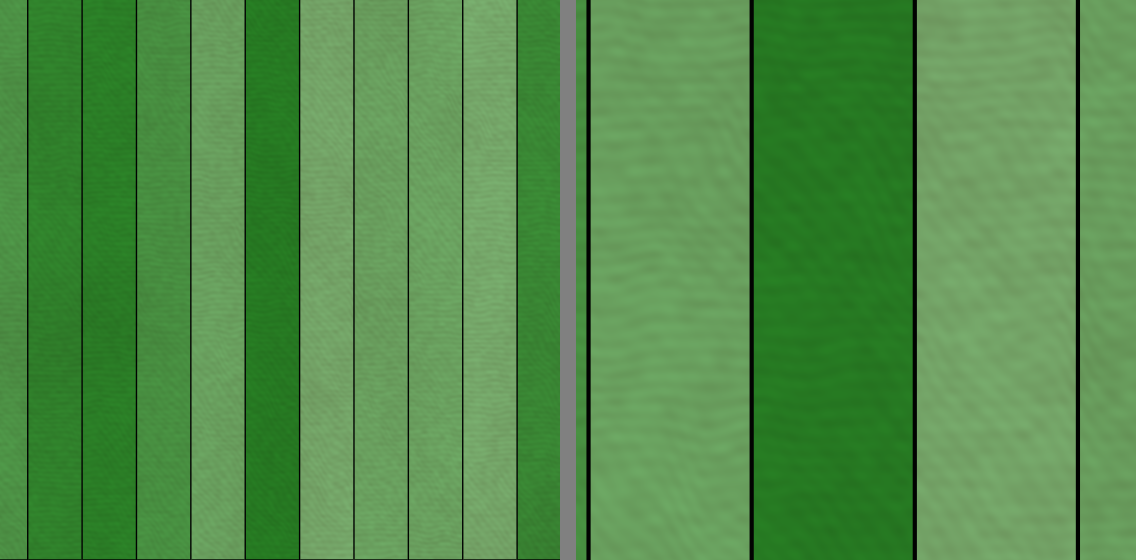
Left: the whole. Right: its middle third, enlarged.
Write a Shadertoy shader that draws this pattern.

```glsl
// Vertical green stripes of woven cloth, parted by thin black seams.
// Each stripe takes a tone between two greens; the weave is wavering rows
// and slanted threads, broken up by value noise and broad soft wear.

#define PERIOD 0.0971      // stripe width
#define FIRST_SEAM 0.0495  // position of the first seam
#define SEAM_WIDTH 0.0025
#define HEM_HEIGHT 0.0013  // dark edge along the bottom
#define ROWS 104.0         // weave rows over the height
#define TWILL 75.0         // slanted threads over the width
#define WEAVE_DEPTH 0.055
#define WEAR_DEPTH 0.07
#define DARK_GREEN vec3(0.150, 0.478, 0.134)
#define LIGHT_GREEN vec3(0.453, 0.640, 0.403)
#define SEAM_COLOR vec3(0.005, 0.010, 0.005)

const float TAU = 6.2831853;

// Tone of each stripe from left to right: 0 is dark, 1 is light
const float TONES[11] = float[11](
    0.48, 0.12, 0.05, 0.42, 0.85, 0.0, 1.0, 0.86, 0.86, 1.0, 0.24);

float hash(vec2 p) {
    vec3 q = fract(vec3(p.xyx) * 0.1031);
    q += dot(q, q.yzx + 33.33);
    return fract((q.x + q.y) * q.z);
}

float noise(vec2 p) {
    vec2 cell = floor(p);
    vec2 f = fract(p);
    f = f * f * (3.0 - 2.0 * f);
    float low = mix(hash(cell), hash(cell + vec2(1, 0)), f.x);
    float high = mix(hash(cell + vec2(0, 1)), hash(cell + vec2(1, 1)), f.x);
    return mix(low, high, f.y);
}

// Sum of octaves, centred on zero
float clouds(vec2 p) {
    float sum = 0.0, gain = 0.5;
    for (int i = 0; i < 4; i++) {
        sum += gain * (noise(p) - 0.5);
        p = p * 2.03 + 17.0;
        gain *= 0.5;
    }
    return sum;
}

// Thread relief, roughly -1 to 1
float weave(vec2 uv) {
    float waver = noise(uv * vec2(34.0, 22.0)) * 0.9;
    float rows = sin(TAU * (uv.y * ROWS + waver));
    float slant = sin(TAU * ((uv.x + uv.y * 0.8) * TWILL + 1.4 * waver));
    float flecks = 2.0 * noise(uv * vec2(95.0, 140.0) + 40.0) - 1.0;
    float patches = smoothstep(0.25, 0.75, noise(uv * 9.0 + 5.0));
    return 0.45 * mix(rows, slant, 0.2 + 0.5 * patches) + 0.65 * flecks;
}

void mainImage(out vec4 fragColor, in vec2 fragCoord) {
    vec2 uv = fragCoord / iResolution.xy;
    vec2 pixel = 1.0 / iResolution.xy;

    // Stripe colour
    float x = (uv.x - FIRST_SEAM) / PERIOD;
    int stripe = clamp(int(floor(x)) + 1, 0, 10);
    float tone = TONES[stripe];
    vec3 color = mix(DARK_GREEN, LIGHT_GREEN, tone);

    // Cloth relief and wear; shadows turn slightly brown
    float relief = weave(uv);
    float wear = clouds(uv * vec2(6.0, 5.0) + 3.0);
    float shade = WEAVE_DEPTH * relief + WEAR_DEPTH * 2.0 * wear;
    color *= 1.0 + shade * vec3(0.65, 1.0, 1.1);

    // Seams and hem
    float seamDistance = abs(x - round(x)) * PERIOD;
    float seam = clamp((0.5 * SEAM_WIDTH - seamDistance) / pixel.x + 0.5, 0.0, 1.0);
    float hem = clamp((HEM_HEIGHT - uv.y) / pixel.y + 0.5, 0.0, 1.0);
    color = mix(color, SEAM_COLOR, max(seam, hem));

    fragColor = vec4(color, 1.0);
}
```
